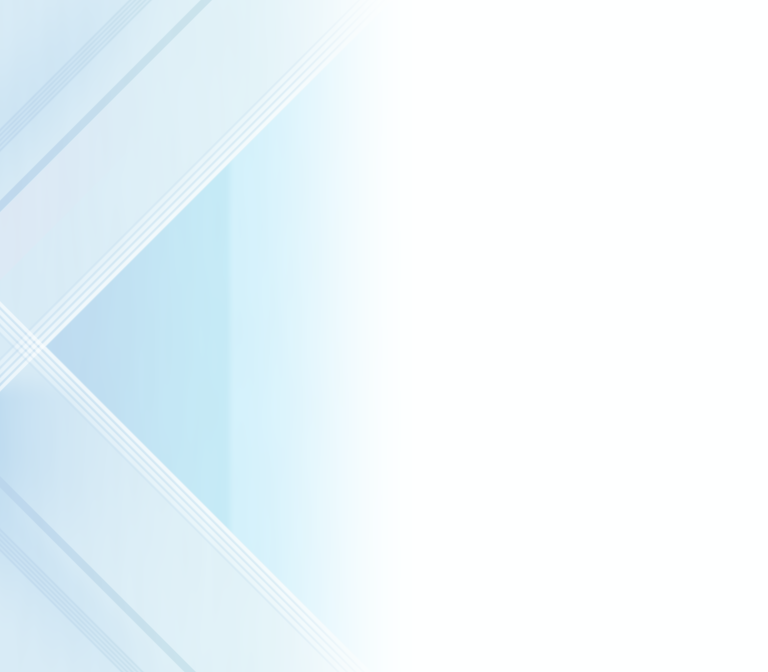
Write a Shadertoy shader that draws this background.

```glsl
#define WHITE vec3(0.995, 1.0, 1.0)
#define DEEP vec3(0.745, 0.860, 0.940)
#define AQUA vec3(0.775, 0.918, 0.965)
#define PALE vec3(0.830, 0.945, 0.985)
#define VEIL vec3(0.845, 0.920, 0.963)
#define BAR_BLUE vec3(0.725, 0.830, 0.920)
#define FADE_START 0.34
#define FADE_END 0.625
#define UPPER_EDGE 0.584
#define LOWER_EDGE 0.447
#define LINE_GAP 0.0125
#define GRAIN 0.006

vec2 hashGradient(vec2 cell) {
    float angle = 6.2832 * fract(sin(dot(cell, vec2(127.1, 311.7))) * 4375.5);
    return vec2(cos(angle), sin(angle));
}

float gradientNoise(vec2 p) {
    vec2 i = floor(p), f = fract(p);
    vec2 w = f * f * (3.0 - 2.0 * f);
    vec2 e = vec2(0.0, 1.0);
    float low = mix(dot(hashGradient(i), f), dot(hashGradient(i + e.yx), f - e.yx), w.x);
    float high = mix(dot(hashGradient(i + e), f - e), dot(hashGradient(i + 1.0), f - 1.0), w.x);
    return mix(low, high, w.y);
}

// Soft-edged stripe across a diagonal coordinate
float stripe(float coord, float center, float halfWidth) {
    float soft = 1.2 / iResolution.y;
    return 1.0 - smoothstep(halfWidth - soft, halfWidth + soft, abs(coord - center));
}

// Solid bar followed by a group of hairlines
vec3 addBars(vec3 color, float coord, float barCenter, float hairCenter, float x) {
    vec3 barColor = mix(BAR_BLUE, vec3(0.77, 0.875, 0.915), smoothstep(0.0, 0.3, x));
    color = mix(color, barColor, 0.78 * stripe(coord, barCenter, 0.0085));
    float hair = 0.5 + 0.5 * cos(6.2832 * (coord - hairCenter) / 0.0075);
    return mix(color, barColor, stripe(coord, hairCenter, 0.018) * (0.18 + 0.45 * hair));
}

// Parallel light lines, each with a thin blue shadow
vec3 addLightLines(vec3 color, float inward, float x) {
    float fade = 1.0 - smoothstep(0.4, 0.6, x);
    for (int i = 0; i < 4; i++) {
        float center = 0.005 + LINE_GAP * float(i);
        float strength = fade * (0.62 - 0.11 * float(i));
        color = mix(color, BAR_BLUE, 0.22 * fade * stripe(inward, center + 0.007, 0.0018));
        color = mix(color, WHITE, strength * stripe(inward, center, 0.0038));
    }
    return color;
}

void mainImage(out vec4 fragColor, in vec2 fragCoord) {
    vec2 p = fragCoord / iResolution.y;
    float x = p.x, down = 1.0 - p.y;
    float rising = x + down;
    float falling = down - x;
    float soft = 1.5 / iResolution.y;
    float whiteness = smoothstep(FADE_START, FADE_END, x);

    // Central wedge and its horizontal fade
    vec3 wedge = mix(DEEP, AQUA, smoothstep(0.07, 0.34, x));
    wedge = mix(wedge, PALE, smoothstep(0.335, 0.350, x));
    wedge = mix(wedge, WHITE, whiteness);

    // Translucent panels above and below
    vec3 panel = mix(VEIL, vec3(0.885, 0.950, 0.972), smoothstep(0.0, 0.4, x));
    float lavender = stripe(rising, 0.367, 0.05) * (1.0 - smoothstep(0.0, 0.25, x));
    panel = mix(panel, vec3(0.870, 0.910, 0.958), 0.75 * lavender);

    // Blue shade gathered along the left side
    float sideShade = exp(-x * 11.0) * smoothstep(0.54, 0.60, down) * (1.0 - smoothstep(0.66, 0.90, down));
    panel = mix(panel, DEEP, 0.95 * sideShade);
    float cornerShade = smoothstep(0.02, 0.20, rising) * (1.0 - smoothstep(0.20, 0.33, rising));
    cornerShade += smoothstep(0.70, 0.77, falling) * (1.0 - smoothstep(0.77, 0.95, falling));
    panel = mix(panel, DEEP, 0.38 * cornerShade * (1.0 - smoothstep(0.05, 0.3, x)));
    panel = mix(panel, WHITE, whiteness);

    float inside = smoothstep(-soft, soft, rising - UPPER_EDGE);
    inside *= smoothstep(-soft, soft, LOWER_EDGE - falling);
    vec3 color = mix(panel, wedge, inside);

    // Diagonal bars and light lines
    color = addBars(color, rising, 0.307, 0.209, x);
    color = addBars(color, falling, 0.717, 0.803, x);
    color = addLightLines(color, UPPER_EDGE - rising, x);
    color = addLightLines(color, falling - LOWER_EDGE, x);

    // Faint vertical mottling in the tinted area
    float mottle = gradientNoise(p * vec2(60.0, 9.0));
    color += GRAIN * mottle * (1.0 - whiteness);
    fragColor = vec4(clamp(color, 0.0, 1.0), 1.0);
}
```
